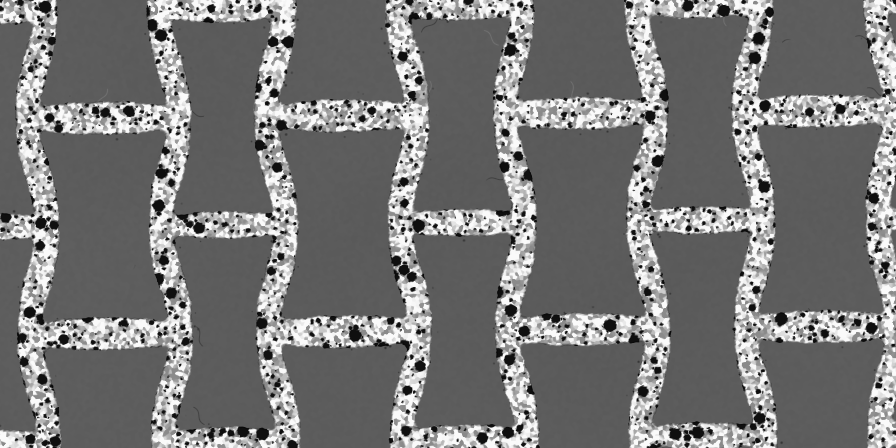
Write a Shadertoy shader that draws this pattern.

```glsl
// Re-entrant (bow-tie) lattice of speckled pale struts on a flat grey ground.
// A folded distance field gives the zigzag struts and bulging bars; cellular
// noise gives the grain, pores and dust, and layered sines roughen the edges.

const float TAU = 6.2831853;
const vec2  PERIOD = vec2(0.533, 0.482);   // lattice repeat, in canvas heights
const vec2  ORIGIN = vec2(1.296, 0.747);   // centre of one long bar
const float TILT = 0.01;                   // small rotation of the lattice
const float STRUT_X = 0.148;               // mean strut offset from bar centre
const float ZIGZAG = 0.0215;               // sideways swing of the struts
const float STRUT_HALF = 0.0295;           // mean half width of a strut
const float STRUT_BULGE = 0.0028;          // mid-span swelling of a strut
const float LONG_BAR_HALF = 0.037;
const float SHORT_BAR_HALF = 0.031;
const float BAR_TAPER = 0.38;
const float JOINT_BLEND = 0.018;
const float GROUND = 0.36;
const float PORE = 0.06;
const vec2  GRAIN_RANGE = vec2(0.54, 0.98);

float hash(vec2 p) {
    vec3 a = fract(vec3(p.xyx) * 0.1031);
    a += dot(a, a.yzx + 33.33);
    return fract((a.x + a.y) * a.z);
}

vec2 hash2(vec2 p) {
    return vec2(hash(p), hash(p + 71.7));
}

float smoothMin(float a, float b, float k) {
    float h = max(k - abs(a - b), 0.0) / k;
    return min(a, b) - 0.25 * k * h * h;
}

// Two layers of crossed sines, roughly -1 to 1.
float ripple(vec2 p) {
    return 0.6 * sin(p.x + 1.7 * sin(0.7 * p.y)) * sin(p.y + 1.3 * sin(0.8 * p.x))
         + 0.4 * sin(2.3 * p.x - 1.1 * p.y + 2.0 * sin(1.9 * p.y));
}

// Signed distance to scattered discs, one possible disc per cell.
float discs(vec2 p, float cell, float chance, float rMin, float rMax) {
    vec2 id = floor(p / cell);
    float d = cell;
    for (int j = -1; j <= 1; j++)
    for (int i = -1; i <= 1; i++) {
        vec2 c = id + vec2(i, j);
        float pick = hash(c + 19.3);
        float radius = mix(rMin, rMax, pow(hash(c + 47.1), 1.5));
        float disc = length(p - (c + hash2(c)) * cell) - radius;
        if (pick < chance) d = min(d, disc);
    }
    return d;
}

// Random tone blended from nearby cellular points.
float grain(vec2 p, float cell) {
    p /= cell;
    vec2 id = floor(p), sum = vec2(0.0);
    for (int j = -1; j <= 1; j++)
    for (int i = -1; i <= 1; i++) {
        vec2 c = id + vec2(i, j);
        vec2 r = p - c - hash2(c);
        sum += vec2(hash(c + 5.9), 1.0) * exp(-7.0 * dot(r, r));
    }
    return sum.x / sum.y;
}

float bar(vec2 p, float halfLength, float halfWidth) {
    float along = p.x / halfLength;
    return max(p.y - halfWidth * (1.0 - BAR_TAPER * along * along), p.x - halfLength);
}

float lattice(vec2 q) {
    vec2 f = abs(q - PERIOD * round(q / PERIOD));
    float phase = TAU * q.y / PERIOD.y;
    float strut = abs(f.x - STRUT_X - ZIGZAG * cos(phase))
                - STRUT_HALF + STRUT_BULGE * cos(2.0 * phase);
    float longBar = bar(f, STRUT_X + ZIGZAG, LONG_BAR_HALF);
    float shortBar = bar(0.5 * PERIOD - f, 0.5 * PERIOD.x - STRUT_X + ZIGZAG, SHORT_BAR_HALF);
    return smoothMin(strut, min(longBar, shortBar), JOINT_BLEND);
}

// Rare curved fibres: x is distance, y is tone.
vec2 fibre(vec2 p) {
    const float cell = 0.17;
    vec2 id = floor(p / cell);
    vec2 r = p - (id + 0.3 + 0.4 * hash2(id)) * cell;
    float a = TAU * hash(id + 8.2);
    r = mat2(cos(a), sin(a), -sin(a), cos(a)) * r;
    r.y += 0.004 * sin(130.0 * r.x);
    float d = length(vec2(max(abs(r.x) - 0.022, 0.0), r.y)) - 0.0008;
    return vec2(hash(id + 3.4) < 0.4 ? d : 1.0, hash(id + 6.6) < 0.3 ? 0.5 : 0.16);
}

void mainImage(out vec4 fragColor, in vec2 fragCoord) {
    float px = 1.0 / iResolution.y;
    vec2 p = fragCoord * px;
    vec2 q = p - ORIGIN;
    q += TILT * vec2(q.y, -q.x);

    // Lattice outline with slow and fine irregularity
    float d = lattice(q) + 0.0022 * ripple(p * 43.0) + 0.0014 * ripple(p * 190.0 + 4.0);

    // Ground with loose dust and fibres beside the struts
    float tone = GROUND + 0.008 * ripple(p * 3.0) + 0.012 * (grain(p + 7.0, 0.009) - 0.5);
    float dust = discs(p + 3.0, 0.03, 0.3, 0.001, 0.003);
    tone = mix(tone, 0.17, 0.8 * smoothstep(px, -px, dust) * smoothstep(0.018, 0.006, d));
    vec2 hair = fibre(p);
    tone = mix(tone, hair.y, 0.7 * smoothstep(px, -px, hair.x) * smoothstep(0.05, 0.03, d));

    // Pale grain, dark pores and a shaded rim
    float body = mix(GRAIN_RANGE.x, GRAIN_RANGE.y, smoothstep(0.1, 0.75, grain(p, 0.008)));
    vec2 warped = p + 0.0018 * vec2(ripple(p * 210.0), ripple(p * 210.0 + 9.0));
    float pores = min(discs(warped, 0.036, 0.42, 0.005, 0.0145),
                      discs(warped + 5.0, 0.016, 0.5, 0.0018, 0.0055));
    body = mix(body, PORE, smoothstep(px, -px, pores));
    body *= mix(0.5, 1.0, smoothstep(0.0, 0.005, -d));

    tone = mix(tone, body, smoothstep(0.7 * px, -0.7 * px, d));
    fragColor = vec4(vec3(tone), 1.0);
}
```
